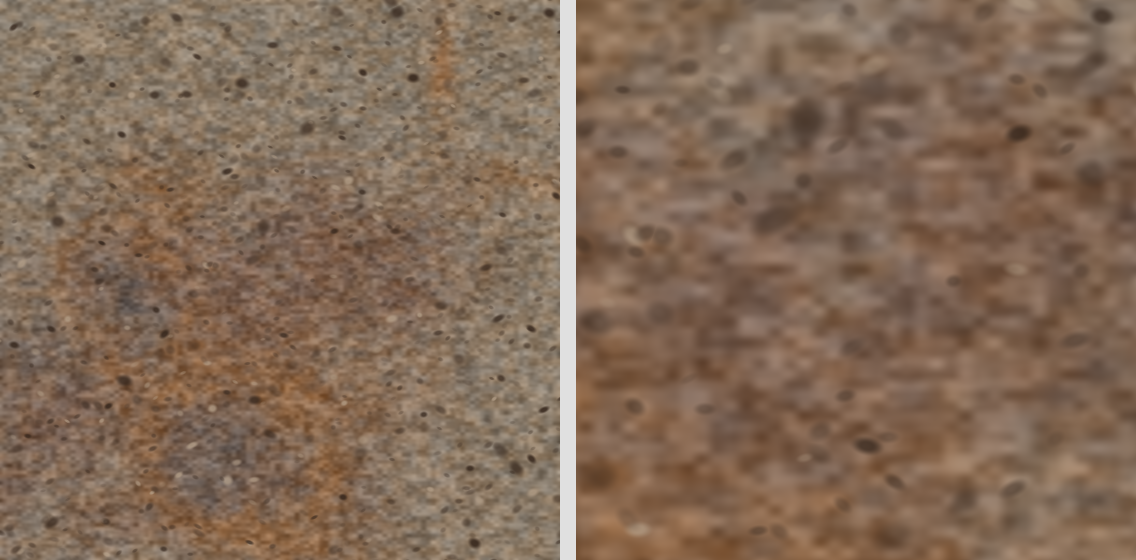
Left, the full canvas; right, a detail of the centre.
Reproduce this texture procedurally as a Shadertoy shader.

```glsl
// Weathered concrete with a rust stain: soft blobs and rings tint the slab,
// stretched value noise gives the blurry grain, and jittered grid cells
// scatter dark pits and pale chips over it.

const vec3 CONCRETE = vec3(0.545, 0.485, 0.413);
const vec3 BROWN    = vec3(0.480, 0.370, 0.305);
const vec3 ORANGE   = vec3(0.560, 0.395, 0.255);
const vec3 SLATE    = vec3(0.405, 0.360, 0.335);
const vec3 PIT      = vec3(0.215, 0.155, 0.115);
const vec3 CHIP     = vec3(0.720, 0.640, 0.550);

vec2 hash2(vec2 p) {
    vec3 q = fract(vec3(p.xyx) * vec3(0.1031, 0.1030, 0.0973));
    q += dot(q, q.yzx + 33.33);
    return fract((q.xx + q.yz) * q.zy);
}

// Value noise, centred on zero
float noise(vec2 p) {
    vec2 i = floor(p), f = fract(p);
    f = f * f * (3.0 - 2.0 * f);
    float low  = mix(hash2(i).x, hash2(i + vec2(1, 0)).x, f.x);
    float high = mix(hash2(i + vec2(0, 1)).x, hash2(i + vec2(1, 1)).x, f.x);
    return mix(low, high, f.y) - 0.5;
}

float fbm(vec2 p) {
    float sum = 0.0, amp = 1.0;
    for (int i = 0; i < 4; i++) {
        sum += amp * noise(p);
        p = p * 2.03 + 17.3;
        amp *= 0.6;
    }
    return sum;
}

float blob(vec2 p, vec2 center, vec2 radius) {
    vec2 d = (p - center) / radius;
    return exp(-dot(d, d));
}

float ring(vec2 p, vec2 center, vec2 radius, float width) {
    float d = (length((p - center) / radius) - 1.0) / width;
    return exp(-d * d);
}

// Soft tilted ellipses, at most one per grid cell; returns coverage
float specks(vec2 uv, float cells, float chance, vec2 sizeRange, float faintest, float seed) {
    vec2 home = floor(uv * cells);
    float cover = 0.0;
    for (int y = -1; y <= 1; y++)
    for (int x = -1; x <= 1; x++) {
        vec2 cell = home + vec2(x, y);
        vec2 jitter = hash2(cell + seed);
        vec2 kind   = hash2(cell + seed + 71.7);
        vec2 form   = hash2(cell + seed + 143.1);
        vec2 d = uv - (cell + jitter) / cells;
        d.y += (form.x - 0.5) * 0.9 * d.x;
        float size = mix(sizeRange.x, sizeRange.y, kind.y * kind.y);
        d /= size * vec2(1.0, mix(0.5, 0.95, form.y));
        float shape = 1.0 - smoothstep(0.35, 1.25, length(d));
        float strength = mix(faintest, 1.0, fract(form.x * 7.0 + form.y));
        cover = max(cover, shape * strength * step(kind.x, chance));
    }
    return cover;
}

// Large-scale tint of the slab
vec3 stainedSlab(vec2 uv) {
    vec2 p = uv + 0.07 * vec2(fbm(uv * 7.0), fbm(uv * 7.0 + 40.0));
    float patchy = 1.0 + 0.8 * fbm(uv * 14.0 + 9.0);

    float brown = blob(p, vec2(0.40, 0.47), vec2(0.28, 0.20))
                + 0.7 * blob(p, vec2(0.70, 0.54), vec2(0.14, 0.12))
                + 0.8 * blob(p, vec2(0.40, 0.14), vec2(0.30, 0.22))
                + 0.5 * blob(p, vec2(0.03, 0.24), vec2(0.16, 0.18));
    float orange = 0.55 * ring(p, vec2(0.40, 0.20), vec2(0.15, 0.16), 0.28)
                 + 0.40 * ring(p, vec2(0.24, 0.47), vec2(0.11, 0.13), 0.28)
                 + 0.60 * blob(p, vec2(0.28, 0.68), vec2(0.09, 0.05))
                 + 0.45 * blob(p, vec2(0.52, 0.03), vec2(0.18, 0.08))
                 + 0.35 * blob(p, vec2(0.58, 0.30), vec2(0.14, 0.12))
                 + 0.50 * blob(p, vec2(0.92, 0.66), vec2(0.13, 0.03))
                 + 0.75 * blob(uv, vec2(0.79, 0.90), vec2(0.024, 0.14));
    float slate = 0.85 * blob(p, vec2(0.24, 0.47), vec2(0.05, 0.07))
                + 0.85 * blob(p, vec2(0.40, 0.20), vec2(0.10, 0.10))
                + 0.45 * blob(p, vec2(0.05, 0.34), vec2(0.10, 0.06));

    vec3 color = mix(CONCRETE, BROWN, clamp(brown * patchy, 0.0, 0.95));
    color = mix(color, ORANGE, clamp(orange * patchy, 0.0, 0.85));
    return mix(color, SLATE, clamp(slate, 0.0, 0.8));
}

// Brightness grain, slightly stretched sideways
float grain(vec2 uv) {
    return 0.15 * noise(uv * vec2(62.0, 95.0))
         + 0.13 * noise(uv * vec2(115.0, 160.0) + 31.0)
         + 0.06 * noise(uv * 24.0 + 63.0);
}

void mainImage(out vec4 fragColor, in vec2 fragCoord) {
    vec2 uv = fragCoord / iResolution.xy;
    vec3 color = stainedSlab(uv) + grain(uv);

    // Warm and cool flecks
    color += vec3(0.5, 0.0, -0.5) * 0.10 * noise(uv * vec2(45.0, 65.0) + 91.0);

    // Pale chips, faint pits, then deep pits
    color = mix(color, CHIP, 0.75 * specks(uv, 30.0, 0.12, vec2(0.005, 0.012), 0.3, 11.0));
    color = mix(color, PIT, 0.50 * specks(uv, 40.0, 0.30, vec2(0.005, 0.012), 0.2, 29.0));
    color = mix(color, PIT, 0.90 * specks(uv, 17.0, 0.27, vec2(0.007, 0.017), 0.5, 53.0));

    fragColor = vec4(clamp(color, 0.0, 1.0), 1.0);
}
```
